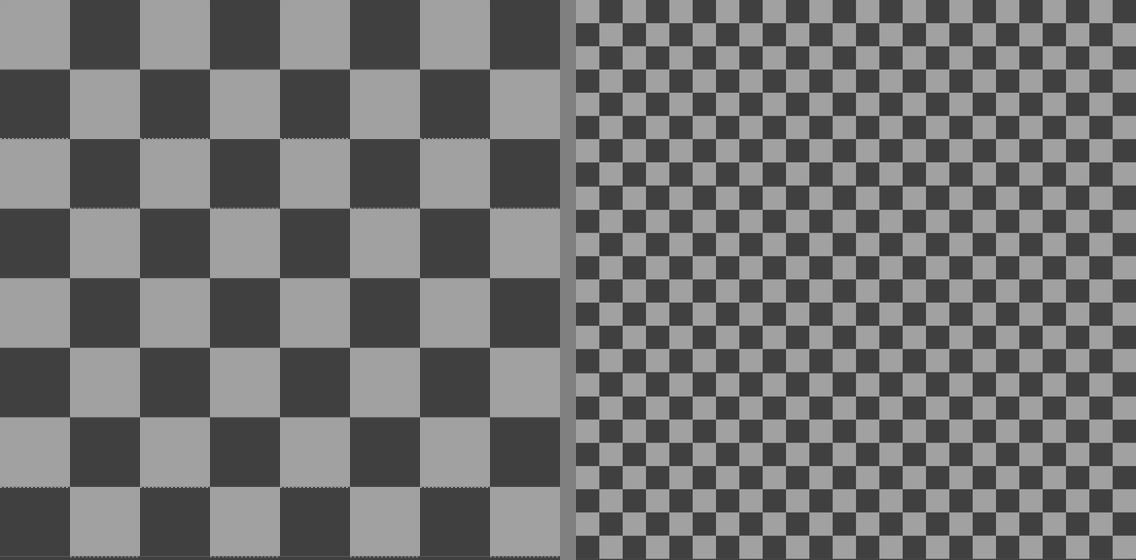
Left, the tile; right, the same tile 3 across and 3 down.
Reproduce this pattern procedurally as a three.js fragment shader.

```glsl
// Two-tone grey checkerboard, eight squares each way, light at top left.
// Rows are slightly short, leaving a thin dark strip along the bottom;
// fine dashes trim the light squares at some of the row joins.

#define COLUMNS 8.0
#define ROWS 8.0
#define ROW_HEIGHT 0.1242
#define DASHES 144.0
#define DASH_THICKNESS 0.0018
#define SOFT 0.0009
#define DARK vec3(0.25)
#define LIGHT vec3(0.63)

varying vec2 vUv;

// Square wave of period two: +1 on even cells, -1 on odd ones
float squareWave(float t, float softness) {
  float f = mod(t + 0.5, 2.0) - 0.5;
  return clamp((0.5 - abs(f - 0.5)) / softness, -1.0, 1.0);
}

// Dashes just outside the light squares, at row joins 2, 3, 7 and 8
float dashedJoin(float x, float depth, float columnWave) {
  float rowJoin = floor(depth / ROW_HEIGHT + 0.5);
  float cycle = mod(rowJoin, 5.0);
  float isDashed = step(1.5, cycle) * step(cycle, 3.5);
  float side = rowJoin < 5.0 ? -1.0 : 1.0;
  float parity = mod(rowJoin, 2.0) < 0.5 ? 1.0 : -1.0;
  float columnMask = max(0.0, -side * parity * columnWave);

  float lineCenter = rowJoin * ROW_HEIGHT + side * 0.5 * DASH_THICKNESS;
  float lineDistance = abs(depth - lineCenter) - 0.5 * DASH_THICKNESS;
  float lineMask = 1.0 - smoothstep(-SOFT, SOFT, lineDistance);
  float dashMask = smoothstep(-0.5, 0.5, sin(x * DASHES * 6.28319));
  return isDashed * columnMask * lineMask * dashMask;
}

void main() {
  float depth = 1.0 - vUv.y;

  // Checkerboard
  float columnWave = squareWave(vUv.x * COLUMNS, SOFT * COLUMNS);
  float rowWave = squareWave(depth / ROW_HEIGHT, SOFT / ROW_HEIGHT);
  float lightness = 0.5 + 0.5 * columnWave * rowWave;

  // Dark strip below the last row
  float boardEnd = ROWS * ROW_HEIGHT;
  lightness *= 1.0 - smoothstep(boardEnd - SOFT, boardEnd + SOFT, depth);

  // Dashed trim
  lightness = max(lightness, dashedJoin(vUv.x, depth, columnWave));

  gl_FragColor = vec4(mix(DARK, LIGHT, lightness), 1.0);
}
```
